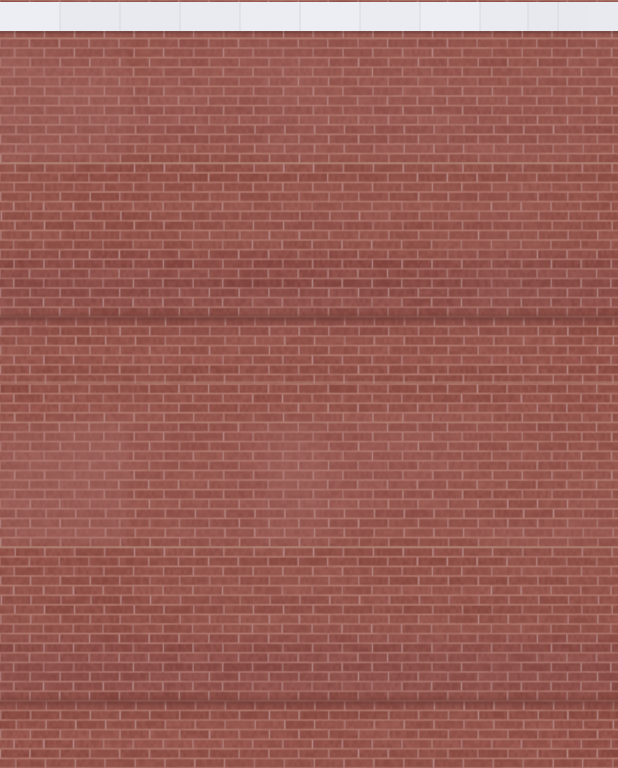
Give the GLSL for this texture, as a WebGL 1 fragment shader.

```glsl
precision highp float;
// A red running-bond brick wall under a course of white coping stones.
// Bricks come from a staggered grid; hashes and noise vary their tone, and
// a tall panel repeated twice adds faded areas, dark bands and pale seams.

uniform vec2 u_resolution;

const float ROWS = 80.0;           // brick courses over the full height
const float BRICKS = 20.7;         // bricks over the full width
const float PANELS = 2.0;          // weathering repeats over the height
const float BED_HALF = 0.10;       // half bed joint, in courses
const float HEAD_HALF = 0.030;     // half head joint, in brick lengths
const float SOFTNESS = 0.07;       // joint edge blur, in courses
const float GRAIN = 0.55;          // strength of the streaks on brick faces
const float COPING_TOP = 0.0025;
const float COPING_BOTTOM = 0.0405;
const float STONES = 10.3;         // coping stones over the full width

const vec3 BRICK_DARK = vec3(0.510, 0.260, 0.228);
const vec3 BRICK_LIGHT = vec3(0.610, 0.355, 0.322);
const vec3 BED_MORTAR = vec3(0.690, 0.470, 0.425);
const vec3 HEAD_MORTAR = vec3(0.705, 0.530, 0.515);
const vec3 FADED = vec3(0.680, 0.465, 0.440);
const vec3 SEAM_PALE = vec3(0.690, 0.530, 0.460);
const vec3 SOOT = vec3(0.400, 0.210, 0.190);
const vec3 COPING = vec3(0.920, 0.925, 0.945);
const vec3 COPING_JOINT = vec3(0.840, 0.850, 0.875);

float hash(vec2 p) {
  vec3 q = fract(p.xyx * 0.1031);
  q += dot(q, q.yzx + 33.33);
  return fract((q.x + q.y) * q.z);
}

float noise(vec2 p) {
  vec2 i = floor(p), f = fract(p);
  f = f * f * (3.0 - 2.0 * f);
  return mix(mix(hash(i), hash(i + vec2(1.0, 0.0)), f.x),
             mix(hash(i + vec2(0.0, 1.0)), hash(i + 1.0), f.x), f.y);
}

// Coverage of a line: 1 within halfWidth of its centre, with a soft edge.
float line(float d, float halfWidth, float soft) {
  return 1.0 - smoothstep(halfWidth - soft, halfWidth + soft, abs(d));
}

// Soft-edged interval from a to b.
float span(float x, float a, float b, float soft) {
  return smoothstep(a - soft, a + soft, x) * (1.0 - smoothstep(b - soft, b + soft, x));
}

// Signed distance to the nearest whole number.
float nearest(float x) {
  return fract(x + 0.5) - 0.5;
}

vec3 brickwork(vec2 p, vec2 px) {
  float y = p.y * ROWS;
  float row = floor(y);
  float panelRow = mod(row, ROWS / PANELS);
  float shift = 0.5 * mod(row, 2.0) + 0.10 * (hash(vec2(panelRow, 7.0)) - 0.5);
  float x = p.x * BRICKS + shift;
  vec2 id = vec2(floor(x), panelRow);

  // Brick faces: tone per brick and course, with upright streaks.
  float tone = 0.5 + 0.30 * (hash(id) - 0.5) + 0.25 * (hash(vec2(panelRow, 91.0)) - 0.5);
  tone += GRAIN * (noise(vec2(x * 11.0, y * 2.2)) - 0.5);
  vec3 color = mix(BRICK_DARK, BRICK_LIGHT, tone);

  // Mortar joints, paler in the short upright ones.
  float bedSoft = SOFTNESS + 0.3 * px.y * ROWS;
  float headSoft = SOFTNESS * 0.3 + 0.3 * px.x * BRICKS;
  float head = line(nearest(x), HEAD_HALF, headSoft);
  float bed = line(nearest(y), BED_HALF, bedSoft);
  float wear = noise(vec2(p.x * 45.0, floor(y + 0.5) * 3.7));
  color = mix(color, HEAD_MORTAR, head * (0.50 + 0.5 * hash(id + 19.0)));
  return mix(color, BED_MORTAR, bed * (0.60 + 0.4 * wear));
}

vec3 weather(vec3 color, vec2 p) {
  float t = fract(p.y * PANELS);
  float course = t * ROWS / PANELS;

  // Faded rectangles and a broad darkening down each panel.
  float fade = 0.7 * span(p.x, 0.0, 0.206, 0.008) + 0.40 * span(p.x, 0.425, 0.52, 0.015);
  fade *= span(t, 0.10, 0.425, 0.02) * mix(0.6, 1.0, step(0.5, p.y));
  fade += 0.45 * span(t, 0.08, 0.425, 0.03) + 0.25 * span(t, 0.46, 0.62, 0.06);
  float cloud = noise(p * vec2(6.0, 14.0));
  color = mix(color, FADED, 0.24 * fade + 0.14 * cloud);
  color *= 1.0 - 0.035 * span(t, 0.66, 0.84, 0.09);
  color.b += 0.006 * span(t, 0.68, 0.82, 0.06);

  // Dark course and pale seams where panels meet.
  float soot = exp(-7.0 * pow(course - 33.1, 2.0));
  color = mix(color, SOOT, soot * (0.40 + 0.20 * cloud));
  float seam = line(course - 17.0, 0.10, 0.10);
  seam += 0.5 * line(course - 4.0, 0.08, 0.10);
  seam += line(p.y * ROWS - 39.8, 0.08, 0.10);
  return mix(color, SEAM_PALE, 0.6 * min(seam, 1.0));
}

vec3 coping(vec2 p, vec2 px) {
  float x = p.x * STONES + 0.2 * smoothstep(0.79, 0.81, p.x);
  float soft = 0.7 * px.x * STONES;
  float joint = line(nearest(x), 0.010, soft) * step(0.03, p.x) * step(p.x, 0.93);
  joint = max(joint, line((p.x - 0.903) * STONES, 0.010, soft));
  float shade = 0.985 + 0.03 * hash(vec2(floor(x), 3.0));
  return mix(COPING * shade, COPING_JOINT, 0.8 * joint);
}

void main() {
  vec2 px = 1.0 / u_resolution;
  vec2 p = gl_FragCoord.xy * px;
  p.y = 1.0 - p.y;  // measured down from the top
  vec3 color = weather(brickwork(p, px), p);
  color *= 1.0 - 0.18 * line(p.y - COPING_BOTTOM, 0.003, 0.002);
  float cap = span(p.y, COPING_TOP, COPING_BOTTOM, 0.5 * px.y);
  gl_FragColor = vec4(mix(color, coping(p, px), cap), 1.0);
}
```
